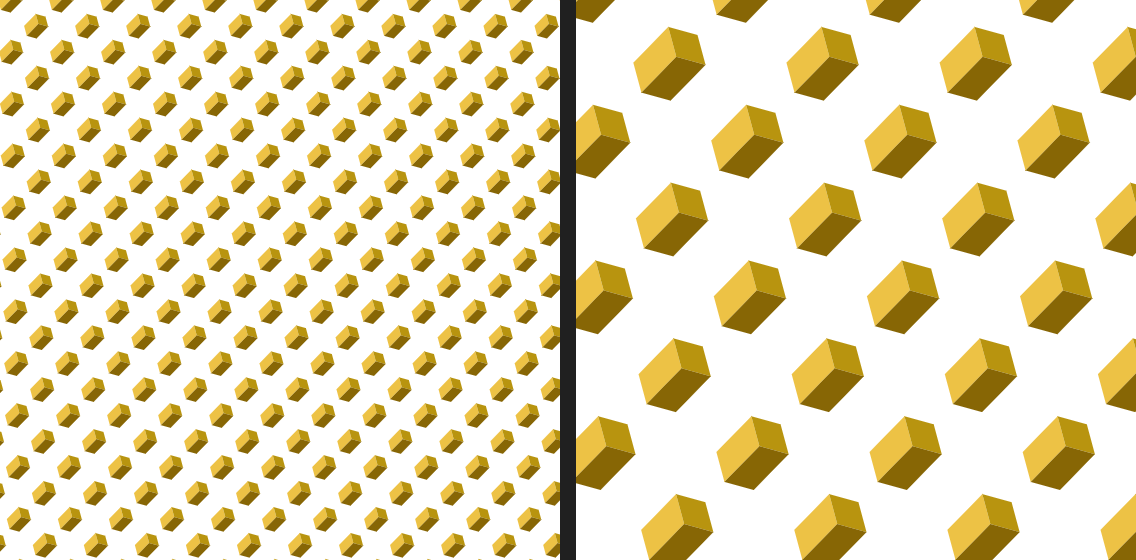
Left: the whole. Right: its middle third, enlarged.
Give the GLSL for this pattern, as a WebGL 1 fragment shader.

```glsl
precision highp float;

uniform vec2 u_resolution;

#define PITCH vec2(0.09115, 0.04635)
#define ROW_SHIFT 0.04635
#define FIRST_BLOCK vec2(0.0645, 0.0468)
#define CORNER vec2(0.0041, -0.0041)
#define EDGE_LONG vec2(-0.0208, 0.0213)
#define EDGE_UP vec2(-0.0048, -0.0178)
#define EDGE_SIDE vec2(0.0174, 0.0048)
#define PAPER vec3(1.0)
#define GOLD vec3(0.93, 0.76, 0.27)
#define OLIVE vec3(0.72, 0.58, 0.06)
#define BROWN vec3(0.53, 0.40, 0.02)

float cross2(vec2 a, vec2 b) {
  return a.x * b.y - a.y * b.x;
}

// Signed distance inside the parallelogram spanned by a and b from the origin
float faceDepth(vec2 p, vec2 a, vec2 b) {
  float area = cross2(a, b);
  float s = cross2(p, b) / area;
  float t = cross2(a, p) / area;
  float depthS = min(s, 1.0 - s) * abs(area) / length(b);
  float depthT = min(t, 1.0 - t) * abs(area) / length(a);
  return min(depthS, depthT);
}

vec3 paintFace(vec3 under, vec3 tint, vec2 p, vec2 a, vec2 b, float pixel) {
  float coverage = clamp(faceDepth(p, a, b) / pixel + 0.5, 0.0, 1.0);
  return mix(under, tint, coverage);
}

// Position relative to the centre of the nearest block in the sheared lattice
vec2 blockSpace(vec2 p) {
  p -= FIRST_BLOCK;
  float row = floor(p.y / PITCH.y + 0.5);
  p -= row * vec2(ROW_SHIFT, PITCH.y);
  p.x -= PITCH.x * floor(p.x / PITCH.x + 0.5);
  return p;
}

void main() {
  float pixel = 1.0 / u_resolution.y;
  vec2 p = gl_FragCoord.xy * pixel;
  p.y = 1.0 - p.y;

  // Three visible faces share the near corner
  vec2 q = blockSpace(p) - CORNER;
  vec3 color = PAPER;
  color = paintFace(color, GOLD, q, EDGE_UP, EDGE_LONG, pixel);
  color = paintFace(color, OLIVE, q, EDGE_UP, EDGE_SIDE, pixel);
  color = paintFace(color, BROWN, q, EDGE_LONG, EDGE_SIDE, pixel);

  gl_FragColor = vec4(color, 1.0);
}
```
